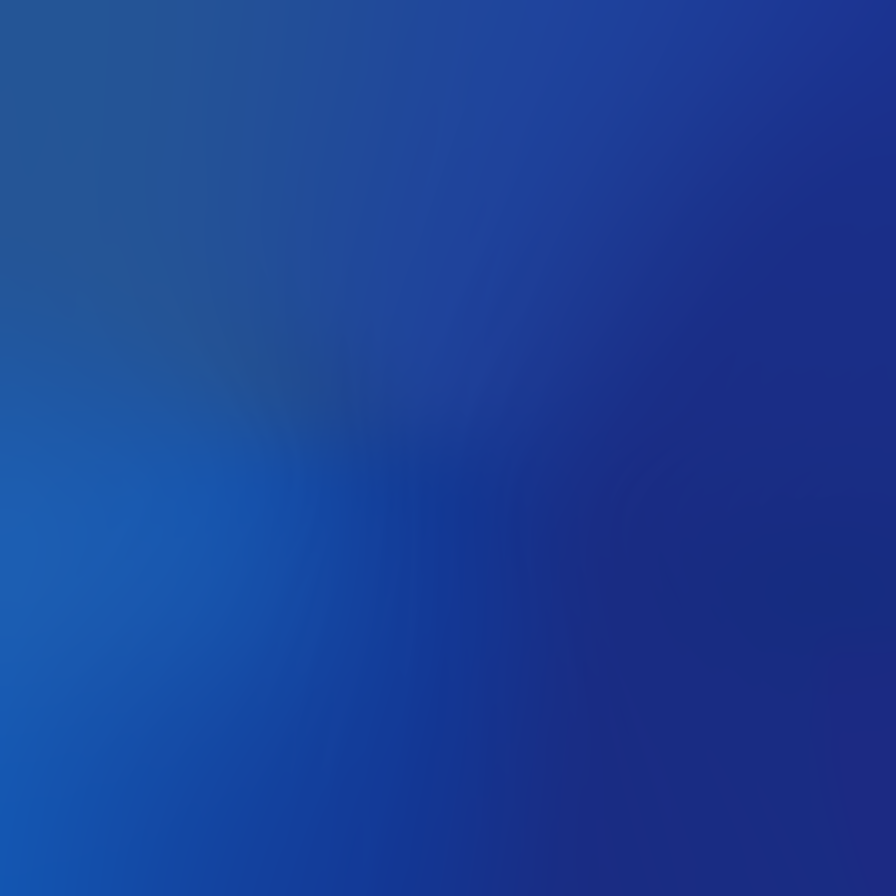
This background is drawn by a three.js fragment shader. Its source:

```glsl
// Soft blue mesh gradient: slate and azure at left folding into navy at right.
varying vec2 vUv;

// Colour ramps, left to right
const vec3 SLATE = vec3(0.143, 0.332, 0.588);
const vec3 ROYAL = vec3(0.120, 0.262, 0.612);
const vec3 NAVY = vec3(0.102, 0.180, 0.530);
const vec3 AZURE = vec3(0.075, 0.335, 0.695);
const vec3 COBALT = vec3(0.073, 0.218, 0.585);
const vec3 INDIGO = vec3(0.100, 0.172, 0.515);

// Local tints, added to the ramps
const vec3 GLOW_TINT = vec3(0.036, 0.034, 0.004);
const vec3 SHADE_TINT = vec3(-0.010, -0.012, -0.028);
const vec3 CORNER_TINT = vec3(0.004, 0.016, 0.034);
const vec3 DUSK_TINT = vec3(-0.014, 0.000, -0.012);
const vec3 VIOLET_TINT = vec3(0.009, -0.007, 0.000);

const float NAVY_EDGE = 0.68;
const float NAVY_LEAN = 0.36;
const float BULGE = 0.24;
const float FAN = 0.45;
const float STREAK_STRENGTH = 0.0042;

// Elliptical falloff, 1 at the centre
float blob(vec2 p, vec2 center, vec2 radius) {
  vec2 d = (p - center) / radius;
  return exp(-dot(d, d));
}

vec3 upperRamp(float s) {
  vec3 color = mix(SLATE, ROYAL, smoothstep(0.08, 0.68, s));
  return mix(color, NAVY, smoothstep(0.54, 1.06, s));
}

vec3 lowerRamp(float s) {
  vec3 color = mix(AZURE, COBALT, clamp(s / 0.72, 0.0, 1.0));
  return mix(color, INDIGO, smoothstep(0.66, 1.04, s));
}

// Ramp coordinate: leans right at the top, bulges and fans at lower left
float flowCoordinate(vec2 p) {
  float edge = NAVY_EDGE + NAVY_LEAN * smoothstep(0.35, 1.1, p.y);
  float fan = max(0.3 - p.y, 0.0) * smoothstep(0.0, 0.3, p.x) * (1.0 - p.x);
  float bulge = blob(p, vec2(0.25, 0.42), vec2(0.17, 0.20));
  return p.x / edge + FAN * fan - BULGE * bulge;
}

// Thin crest around each zero of a sine, from -0.3 to 0.7
float crest(float phase) {
  float c = 1.0 - abs(sin(phase));
  return c * c - 0.3;
}

// Fine layered ripples that spread from the centre and break up along the flow
float streaks(vec2 p, float s) {
  vec2 ray = p - vec2(0.53, 0.72);
  float fanAngle = atan(ray.x, 0.12 + abs(ray.y));
  float lower = 1.0 - smoothstep(0.35, 0.55, p.y);
  float across = mix(s, 0.75 + fanAngle, lower);
  float wobble = 0.5 * sin(p.y * 11.0 + p.x * 5.0);
  float wave = crest(across * 31.0 + wobble)
             + 0.8 * crest(across * 53.0 - 2.0 * wobble + 3.0 * p.y)
             + 0.5 * sin(across * 137.0 + 3.0 * wobble);
  float breakup = 0.65 + 0.35 * sin(p.y * 17.0 + across * 23.0);
  return wave * breakup * blob(p, vec2(0.45, 0.45), vec2(0.34, 0.48));
}

void main() {
  vec2 p = vUv;
  float s = flowCoordinate(p);

  // The fold between the ramps tightens towards the centre
  float foldY = mix(0.57, 0.50, smoothstep(0.0, 0.45, p.x));
  float foldWidth = 0.07 + 0.13 * smoothstep(0.04, 0.42, abs(p.x - 0.40));
  float upper = smoothstep(foldY - foldWidth, foldY + foldWidth, p.y);
  vec3 color = mix(lowerRamp(s), upperRamp(s), upper);

  // Glow at the left edge, shade above the fold, lift in the top corner
  color += GLOW_TINT * blob(p, vec2(0.0, 0.38), vec2(0.28, 0.20));
  vec2 along = normalize(vec2(0.8, -0.5));
  vec2 q = p - vec2(0.38, 0.55);
  vec2 foldSpace = vec2(dot(q, along), dot(q, vec2(-along.y, along.x)));
  color += SHADE_TINT * blob(foldSpace, vec2(0.0), vec2(0.15, 0.07));
  color += CORNER_TINT * blob(p, vec2(1.0, 1.02), vec2(0.30, 0.20));

  // Dark hollow and violet corner at the right
  color += DUSK_TINT * blob(p, vec2(0.92, 0.34), vec2(0.16, 0.10));
  float violetEdge = 0.91 + 0.8 * (p.y - 0.24) * (p.y - 0.24);
  float violet = smoothstep(-0.02, 0.03, p.x - violetEdge)
               * (1.0 - smoothstep(0.25, 0.32, p.y));
  color += VIOLET_TINT * violet;

  color += STREAK_STRENGTH * streaks(p, s) * vec3(0.6, 1.0, 1.0);
  gl_FragColor = vec4(color, 1.0);
}
```
